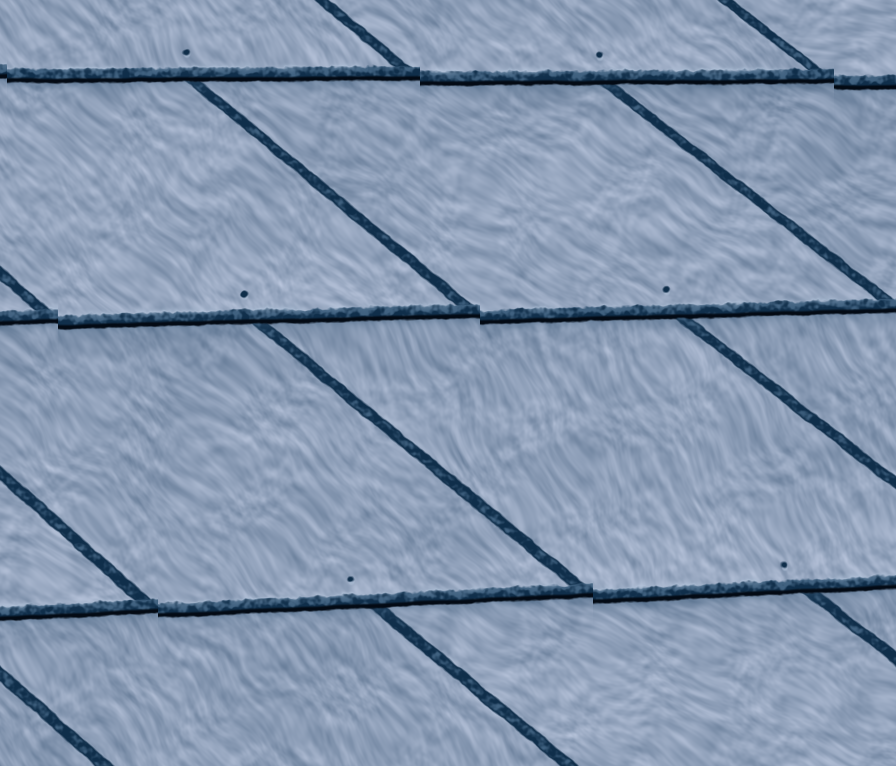
A Shadertoy shader for this texture:

```glsl
#define SLATE vec3(0.555, 0.622, 0.722)
#define RELIEF_TINT vec3(0.085, 0.075, 0.070)
#define MID_BLUE vec3(0.25, 0.38, 0.50)
#define DEEP_BLUE vec3(0.06, 0.18, 0.29)
#define SHADOW vec3(0.01, 0.04, 0.08)
#define RIM vec3(0.70, 0.77, 0.86)
#define SEAM_SLANT 1.21
#define SEAM_HALF_WIDTH 0.0053
#define LIP_HEIGHT 0.0125
#define EDGE_STEP 0.006
#define GRAIN vec2(24.0, 58.0)
#define NAIL_RADIUS 0.0034

float hash(vec2 p) {
    vec3 q = fract(p.xyx * vec3(0.1031, 0.1030, 0.0973));
    q += dot(q, q.yzx + 33.33);
    return fract((q.x + q.y) * q.z);
}

vec2 gradient(vec2 cell) {
    float a = 6.2832 * hash(cell + 71.0);
    return vec2(cos(a), sin(a));
}

float noise(vec2 p) {
    vec2 i = floor(p), f = p - i;
    vec2 w = f * f * f * (f * (f * 6.0 - 15.0) + 10.0);
    vec2 e = vec2(0.0, 1.0);
    float low = mix(dot(gradient(i), f), dot(gradient(i + e.yx), f - e.yx), w.x);
    float high = mix(dot(gradient(i + e), f - e), dot(gradient(i + e.yy), f - e.yy), w.x);
    return mix(low, high, w.y);
}

float height(vec2 p) {
    float sum = 0.0, amp = 1.0;
    for (int i = 0; i < 3; i++) {
        sum += amp * noise(p);
        p = p * 2.1 + 17.3;
        amp *= 0.5;
    }
    return sum;
}

// Tile width grows towards the viewer
float tileWidth(float y) { return 0.4505 + 0.08 * y; }

// Whole numbers lie on the slanted seams of a row
float seamCoord(vec2 p, float row) {
    return (p.x - 0.359 + 0.2526 * row - SEAM_SLANT * p.y) / tileWidth(p.y);
}

// Lower edge of a row, stepping a little from tile to tile
float rowEdge(float x, float row) {
    float y = 0.091 + 0.2376 * row + 0.0267 * row * row;
    y += (x - 0.5) * (0.007 - 0.021 * row);
    float u = seamCoord(vec2(x, y), row);
    y += EDGE_STEP * (0.5 - fract(u)) + 0.002 * (hash(vec2(floor(u), row)) - 0.5);
    return y + 0.0012 * noise(vec2(x * 38.0, row * 9.0 + 0.4));
}

// Split stone surface, its grain turned differently on each tile
float stoneRelief(vec2 p, vec2 tile) {
    float a = 0.7 + 0.9 * (hash(tile + 5.0) - 0.5);
    vec2 q = mat2(cos(a), -sin(a), sin(a), cos(a)) * p * GRAIN + 40.0 * hash(tile);
    q += 0.9 * vec2(noise(p * 13.0), noise(p * 13.0 + 31.0));
    float fine = height(q) - height(q + vec2(0.18, 0.28));
    return 1.7 * fine + 0.6 * noise(p * 7.0 + tile * 3.0);
}

void mainImage(out vec4 fragColor, in vec2 fragCoord) {
    // Canvas widths, measured down from the top
    vec2 p = vec2(fragCoord.x, iResolution.y - fragCoord.y) / iResolution.x;
    float px = 1.2 / iResolution.x;

    float row = 0.0;
    for (int i = 0; i < 4; i++) row += step(rowEdge(p.x, float(i)), p.y);
    float above = rowEdge(p.x, row) - p.y;
    float below = p.y - rowEdge(p.x, row - 1.0);
    float u = seamCoord(p, row);
    vec2 tile = vec2(floor(u), row);
    float speckle = noise(p * vec2(75.0, 120.0)) + 0.6 * noise(p * 210.0);

    // Stone face
    float light = stoneRelief(p, tile) + 0.5 * (hash(tile + 2.0) - 0.5);
    light += 0.3 * smoothstep(0.10, 0.01, above) - 0.5 * exp(-below / 0.035);
    vec3 col = SLATE + RELIEF_TINT * light;

    // Nail hole with a lit lower rim
    vec2 nail = vec2((fract(u) - 0.51) * tileWidth(p.y) + SEAM_SLANT * (0.03 - above), above - 0.03);
    nail.x += 0.006 * (hash(tile + 8.0) - 0.5);
    float hole = length(nail * vec2(0.85, 1.0)) + 0.0012 * speckle;
    float glint = length(nail + vec2(-0.001, 0.003));
    col = mix(col, RIM, 0.5 * smoothstep(NAIL_RADIUS + px, NAIL_RADIUS - px, glint));
    col = mix(col, DEEP_BLUE, smoothstep(NAIL_RADIUS + px, NAIL_RADIUS - px, hole));

    // Slanted seam with worn sides
    float side = (u - round(u)) * tileWidth(p.y) / sqrt(1.0 + SEAM_SLANT * SEAM_SLANT);
    side += 0.0018 * noise(p * 34.0) + 0.0009 * noise(p * 110.0);
    float halfWidth = SEAM_HALF_WIDTH + 0.0015 * p.y + 0.0008 * speckle;
    float gap = abs(side) - halfWidth;
    col = mix(col, RIM, 0.35 * exp(-max(gap, 0.0) / 0.003) * smoothstep(-0.2, 0.5, speckle));
    float core = smoothstep(0.0, -0.004, gap);
    vec3 seam = mix(DEEP_BLUE, MID_BLUE, core * smoothstep(-0.25, 0.7, speckle));
    col = mix(col, seam, smoothstep(px, -px, gap));

    // Rough lower lip, pale along its top
    float lip = above - LIP_HEIGHT + 0.0028 * speckle;
    float rim = exp(-abs(lip - 0.001) / 0.0022) * smoothstep(-0.5, 0.4, noise(p * 30.0));
    vec3 lipColor = mix(DEEP_BLUE, MID_BLUE, smoothstep(-0.35, 0.45, speckle + 60.0 * (above - 0.006)));
    lipColor = mix(SHADOW, lipColor, smoothstep(0.0, 0.0035, above));
    col = mix(col, lipColor, smoothstep(px, -px, lip));
    col = mix(col, RIM, 0.65 * rim * smoothstep(-px, px, gap));

    // Shadow cast on the row beneath
    col = mix(col, MID_BLUE, 0.6 * exp(-below / 0.006));
    col = mix(col, SHADOW, smoothstep(0.0045, 0.0015, below + 0.0012 * speckle));

    fragColor = vec4(clamp(col, 0.0, 1.0), 1.0);
}
```
